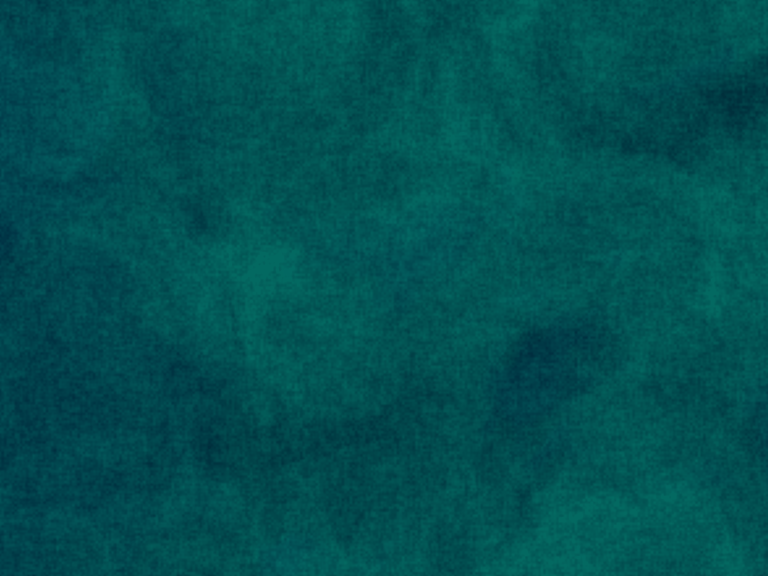
Reproduce this texture procedurally as a WebGL 1 fragment shader.

```glsl
precision highp float;

uniform vec2 u_resolution;

const vec3 DEEP_TEAL = vec3(0.000, 0.212, 0.252);
const vec3 PALE_TEAL = vec3(0.010, 0.380, 0.360);
const vec3 BLUE_SHIFT = vec3(0.000, -0.022, 0.012);

const float BASE_TONE = 0.62;
const vec2 CLOUD_SCALE = vec2(2.3, 3.7);
const float CLOUD_WARP = 0.16;
const float CLOUD_STRENGTH = 0.68;
const float MOTTLE_SCALE = 13.0;
const float MOTTLE_STRENGTH = 0.42;
const float GRAIN_SCALE = 220.0;
const float GRAIN_STRENGTH = 0.24;
const vec2 THREAD_SCALE = vec2(45.0, 210.0);
const float THREAD_STRENGTH = 0.10;
const float STAIN_SCALE = 3.1;
const float STAIN_STRENGTH = 0.16;
const float EDGE_WIDTH = 0.30;
const float EDGE_STRENGTH = 0.20;

float hash(vec2 cell) {
  vec3 q = fract(vec3(cell.xyx) * 0.1031);
  q += dot(q, q.yzx + 33.33);
  return fract((q.x + q.y) * q.z);
}

// Smooth value noise in -1..1
float noise(vec2 p) {
  vec2 cell = floor(p);
  vec2 f = fract(p);
  vec2 blend = f * f * (3.0 - 2.0 * f);
  float low = mix(hash(cell), hash(cell + vec2(1.0, 0.0)), blend.x);
  float high = mix(hash(cell + vec2(0.0, 1.0)), hash(cell + 1.0), blend.x);
  return 2.0 * mix(low, high, blend.y) - 1.0;
}

// Layered noise, each octave turned to hide the lattice
float fbm(vec2 p) {
  const mat2 turn = mat2(0.8, 0.6, -0.6, 0.8);
  float sum = 0.0;
  float weight = 0.5;
  for (int i = 0; i < 5; i++) {
    sum += weight * noise(p);
    p = turn * p * 2.03 + 17.3;
    weight *= 0.52;
  }
  return sum;
}

void main() {
  vec2 uv = gl_FragCoord.xy / u_resolution;
  vec2 p = gl_FragCoord.xy / u_resolution.y;

  // Broad washes, drawn out sideways
  vec2 warp = vec2(fbm(p * 3.0 + 5.2), fbm(p * 3.0 + 41.7));
  float clouds = fbm((p + CLOUD_WARP * warp) * CLOUD_SCALE + 63.0);

  // Worn blotches, fine grain and cloth threads
  float mottle = fbm(p * MOTTLE_SCALE + 3.0 * warp + 90.0);
  float grain = 0.75 * noise(p * GRAIN_SCALE)
              + 0.55 * noise(p * GRAIN_SCALE * 0.47 + 31.0);
  float threads = noise(p * THREAD_SCALE + 11.0)
                + noise(p * THREAD_SCALE.yx + 57.0);

  // Bluish stains, stronger along the left edge
  float patches = fbm(p * STAIN_SCALE + 0.8 * warp + 120.0);
  float edge = 1.0 - smoothstep(0.0, EDGE_WIDTH, uv.x + 0.25 * patches);
  float stain = smoothstep(0.05, 0.5, patches + 0.35 * mottle);

  float tone = BASE_TONE
             + CLOUD_STRENGTH * clouds
             + MOTTLE_STRENGTH * mottle
             + GRAIN_STRENGTH * grain
             + THREAD_STRENGTH * threads
             - STAIN_STRENGTH * stain
             - EDGE_STRENGTH * edge;

  vec3 color = mix(DEEP_TEAL, PALE_TEAL, clamp(tone, -0.15, 1.2));
  color += BLUE_SHIFT * clamp(0.6 * stain + 0.6 * edge, 0.0, 1.0);
  gl_FragColor = vec4(clamp(color, 0.0, 1.0), 1.0);
}
```
